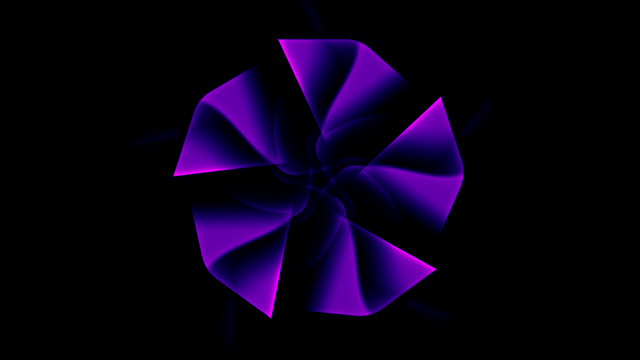
Write a WebGL 2 fragment shader that draws this background.

```glsl
#version 300 es
precision highp float;

#define VIEW_HEIGHT 4.32
#define BLADES 5
#define FILL 0.77
#define RIM 0.24
#define WISP 0.30
#define HALO 0.10
#define GRAIN 0.025
#define GLOW_COLOR vec3(0.74, 0.0, 0.87)

uniform vec2 u_resolution;
out vec4 outColor;

const float TAU = 6.2831853;

float hash(vec2 p) {
    return fract(sin(dot(p, vec2(127.1, 311.7))) * 43758.5453);
}

float smoothMax(float a, float b, float k) {
    float h = max(k - abs(a - b), 0.0) / k;
    return max(a, b) + h * h * k * 0.25;
}

float segmentDistance(vec2 p, vec2 a, vec2 b) {
    vec2 ab = b - a;
    return length(p - a - ab * clamp(dot(p - a, ab) / dot(ab, ab), 0.0, 1.0));
}

// Light that starts sharply at d = 0 and decays for positive d
float softSheet(float d, float decay, float aa) {
    return smoothstep(-aa, aa, d) * exp(-max(d, 0.0) / decay);
}

// The main folded sail, in the frame of the upward blade
float sail(vec2 p, float aa) {
    float lead = dot(p, vec2(0.906, 0.423)) - 0.257;
    float trail = dot(p, vec2(-0.601, 0.799)) - 0.34;
    float outer = -smoothMax(p.y - 1.69, dot(p, vec2(0.666, 0.746)) - 1.58, 0.12);
    float ridge = p.x - 0.03 - 0.45 * smoothstep(0.5, 1.65, p.y);

    float front = smoothstep(-0.14, 0.28, trail) * (FILL + 0.1 * exp(-abs(ridge) / 0.06));
    float back = FILL * smoothstep(0.04, 0.68, -ridge);
    back = max(back, 0.62 * exp(-max(outer, 0.0) / 0.17));
    back += 0.28 * exp(-max(lead, 0.0) / 0.07);
    float light = mix(back, front, smoothstep(-0.07, 0.025, ridge));

    // Bright hems along the cut edges
    float hem = exp(-max(lead, 0.0) / 0.025) + 0.65 * exp(-max(outer, 0.0) / 0.035);
    light += RIM * hem * smoothstep(-0.1, 0.2, trail);
    return light * smoothstep(-aa, aa, lead) * smoothstep(-aa, aa, outer);
}

// Curled veils near the hub and streaks outside the wheel
float veils(vec2 p, float aa) {
    float bend = 0.03 - 0.08 * sin(clamp((p.y - 0.15) / 0.45, 0.0, 1.0) * TAU * 0.5);
    float span = smoothstep(0.08, 0.42, p.y) * (1.0 - smoothstep(0.48, 0.72, p.y));
    float light = 0.6 * span * softSheet(p.x - bend, 0.09, aa);
    light += 0.2 * span * softSheet(p.x - bend + 0.11, 0.08, aa);

    float u = 1.0 - p.x / 0.85;
    float arcSpan = smoothstep(0.0, 0.1, p.x) * (1.0 - smoothstep(0.35, 0.95, p.x));
    light += WISP * arcSpan * softSheet(0.80 - 0.3 * u * u - p.y, 0.10, aa);

    float hub = segmentDistance(p, vec2(-0.12, 0.09), vec2(0.1, 0.15));
    light += 0.22 * exp(-hub / 0.025);

    float streak = segmentDistance(p, vec2(-0.26, 2.22), vec2(0.0, 1.82));
    float plume = segmentDistance(p, vec2(-0.12, 2.15), vec2(-0.02, 1.85));
    light += HALO * (exp(-streak / 0.035) + 0.5 * exp(-plume / 0.06));
    return light;
}

void main() {
    vec2 p = (gl_FragCoord.xy - 0.5 * u_resolution) / u_resolution.y * VIEW_HEIGHT;
    float aa = max(VIEW_HEIGHT / u_resolution.y, 0.01);

    // Repeat the blade around the hub
    float light = 0.0;
    for (int i = 0; i < BLADES; i++) {
        float a = TAU * float(i) / float(BLADES);
        vec2 q = mat2(cos(a), -sin(a), sin(a), cos(a)) * p;
        float body = sail(q, aa);
        light += body + veils(q, aa) * (1.0 - 0.8 * min(body, 1.0));
    }

    // Fine grain, then a ramp from deep blue to magenta
    light *= 1.0 + GRAIN * (hash(floor(p * 120.0)) - 0.5);
    light = clamp(light, 0.0, 1.1);
    outColor = vec4(GLOW_COLOR * vec3(pow(light, 2.5), 0.0, light), 1.0);
}
```
